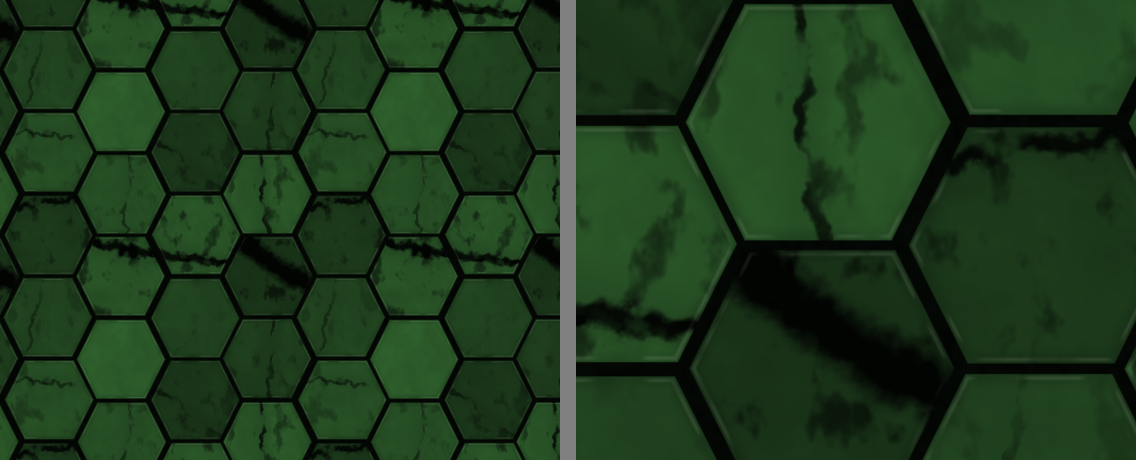
Left: the whole. Right: its middle third, enlarged.
Give the GLSL for this pattern, as a Shadertoy shader.

```glsl
// Dark green marble hexagon tiles with black grout, in a repeating block of twelve.

// Brightness of each tile, three rows per column.
const float TONE[12] = float[12](
    0.77, 0.88, 0.64,  1.03, 0.88, 0.92,  0.75, 0.61, 0.93,  0.69, 0.95, 0.58);

// Vein of each tile: angle of its normal, offset from the centre, darkness.
const vec3 VEIN[12] = vec3[12](
    vec3(0.26, -0.17, 0.35), vec3(1.57, -0.20, 0.42), vec3(1.40, -0.38, 0.78),
    vec3(0.00, 0.00, 0.00),  vec3(0.10, 0.08, 0.40),  vec3(1.78, -0.35, 0.83),
    vec3(0.70, 0.10, 0.15),  vec3(2.20, 0.17, 0.50),  vec3(1.78, 0.28, 0.83),
    vec3(0.10, 0.05, 0.50),  vec3(-0.08, -0.03, 0.68), vec3(2.15, -0.18, 1.00));

float hash(vec2 p) {
    vec3 q = fract(p.xyx * vec3(0.1031, 0.1030, 0.0973));
    q += dot(q, q.yzx + 33.33);
    return fract((q.x + q.y) * q.z);
}

float noise(vec2 p) {
    vec2 i = floor(p), f = fract(p);
    f = f * f * (3.0 - 2.0 * f);
    return mix(mix(hash(i), hash(i + vec2(1, 0)), f.x),
               mix(hash(i + vec2(0, 1)), hash(i + vec2(1, 1)), f.x), f.y);
}

float fbm(vec2 p) {
    float sum = 0.0, amp = 0.533;
    for (int i = 0; i < 4; i++) {
        sum += amp * noise(p);
        p = mat2(1.6, 1.2, -1.2, 1.6) * p + 7.3;
        amp *= 0.5;
    }
    return sum;
}

// Distance inward from the edge of a flat-topped hexagon.
float hexInset(vec2 p) {
    p = abs(p);
    return min(0.477 - p.y, (0.535 - 0.5 * p.y - p.x) * 0.894);
}

vec3 marble(vec2 p, int kind) {
    vec2 seed = vec2(17.0, 31.0) * float(kind + 1);
    vec3 vein = VEIN[kind];
    float dark = vein.z;
    float cloud = fbm(p * 4.0 + seed);
    float grain = fbm(p * 14.0 + seed.yx);

    // Ragged vein, broken up where it is faint
    float warp = (cloud - 0.5) * 0.16 + (grain - 0.5) * 0.09;
    float d = abs(dot(p, vec2(cos(vein.x), sin(vein.x))) - vein.y + warp);
    float width = 0.03 + 0.15 * pow(dark, 6.0);
    float gate = smoothstep(0.55 - 0.5 * dark, 0.85 - 0.5 * dark, fbm(p * 5.0 + seed + 9.0));
    float stain = dark * gate * (1.0 - smoothstep(0.25 * width, width, d));

    // Soft halo and scattered smudges
    stain += 0.3 * dark * (1.0 - smoothstep(0.0, 0.22, d)) * cloud;
    stain += 0.6 * dark * smoothstep(0.58, 0.8, fbm(p * vec2(7.0, 5.0) - seed));

    vec3 stone = vec3(0.168, 0.345, 0.16) * TONE[kind];
    stone *= 0.87 + 0.18 * cloud + 0.08 * grain;
    return mix(stone, vec3(0.008, 0.016, 0.008), clamp(stain, 0.0, 1.0));
}

void mainImage(out vec4 fragColor, in vec2 fragCoord) {
    // One unit is the height of a tile row, y runs down
    float px = 5.573 / iResolution.y;
    vec2 uv = vec2(fragCoord.x, iResolution.y - fragCoord.y) * px;

    // Nearest tile among the even and the odd columns
    vec2 cell = vec2(1.776, 1.0), local = vec2(0.0);
    float inset = -1.0;
    int kind = 0;
    for (int odd = 0; odd < 2; odd++) {
        vec2 q = uv - vec2(0.585, 0.85) - float(odd) * vec2(0.888, 0.5);
        vec2 id = floor(q / cell + 0.5);
        int k = int(mod(2.0 * id.x + float(odd), 4.0)) * 3 + int(mod(id.y, 3.0));
        vec2 shift = vec2(hash(vec2(k, 3)), hash(vec2(k, 8))) - 0.5;
        vec2 p = q - id * cell - shift * vec2(0.036, 0.014);
        float edge = hexInset(p);
        if (edge > inset) {
            inset = edge;
            local = p;
            kind = k;
        }
    }

    // Shaded bevel and a thin, worn bright rim
    vec3 tile = marble(local, kind);
    tile *= mix(0.84, 1.0, smoothstep(0.0, 0.07, inset));
    float worn = smoothstep(0.3, 0.7, noise(local * 9.0 + float(kind) * 5.0));
    float rim = 1.0 - smoothstep(0.0, max(0.014, px), abs(inset - 0.016));
    tile += vec3(0.085, 0.075, 0.08) * rim * worn;

    vec3 grout = vec3(0.012, 0.024, 0.012) * (0.6 + 0.8 * noise(uv * 30.0));
    float cover = smoothstep(-px, px, inset);
    fragColor = vec4(mix(grout, tile, cover), 1.0);
}
```
